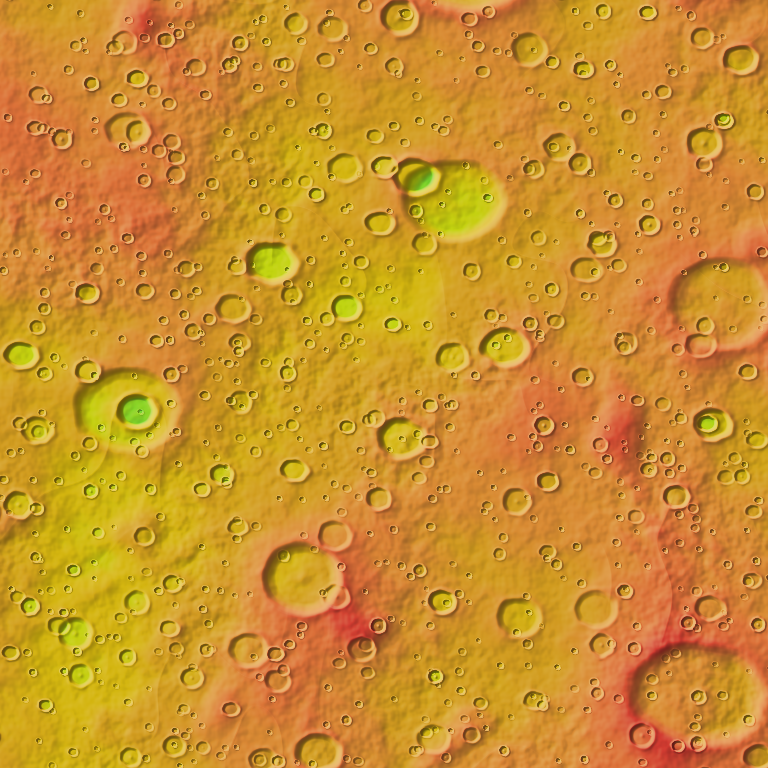
Write a Shadertoy shader that draws this texture.

```glsl
// Cratered planetary highland, coloured by elevation and shaded from the upper left.

// Integer hash: three random values from 0 to 1 per cell and seed
vec3 hash3(vec2 cell, float seed) {
    uvec3 v = uvec3(ivec3(vec3(cell, seed)) + 4096);
    v = v * 1664525u + 1013904223u;
    v.x += v.y * v.z; v.y += v.z * v.x; v.z += v.x * v.y;
    v ^= v >> 16u;
    v.x += v.y * v.z; v.y += v.z * v.x; v.z += v.x * v.y;
    return vec3(v >> 8u) / 16777216.0;
}

float corner(vec2 cell, vec2 offset, vec2 f) {
    return dot(hash3(cell + offset, 7.0).xy * 2.0 - 1.0, f - offset);
}

// Gradient noise, roughly -0.7 to 0.7
float noise(vec2 p) {
    vec2 cell = floor(p), f = fract(p);
    vec2 u = f * f * f * (f * (f * 6.0 - 15.0) + 10.0);
    return mix(mix(corner(cell, vec2(0, 0), f), corner(cell, vec2(1, 0), f), u.x),
               mix(corner(cell, vec2(0, 1), f), corner(cell, vec2(1, 1), f), u.x), u.y);
}

// One size class of craters: bowl, raised rim, soft apron, occasional central peak
float craters(vec2 p, float cells, float share, vec2 radii, float depth, float apron, float seed) {
    float height = 0.0;
    vec2 home = floor(p * cells);
    for (int j = -1; j <= 1; j++)
    for (int i = -1; i <= 1; i++) {
        vec2 id = home + vec2(i, j);
        vec3 place = hash3(id, seed), kind = hash3(id, seed + 50.0);
        if (kind.x > share) continue;
        vec2 d = p * cells - id - 0.15 - 0.7 * place.xy;
        d.x *= mix(0.78, 1.0, kind.y);
        float radius = mix(radii.x, radii.y, place.z * place.z);
        float q = length(d) / radius;
        q *= 1.0 + 0.13 * noise(d / radius * 1.6 + id * 3.7);
        float drop = depth * (0.5 + kind.z * kind.z);
        float rim = (q - 1.02) / 0.17;
        height += drop * (smoothstep(0.68, 1.0, q) - 1.0);
        height += 0.3 * drop * exp(-rim * rim);
        height += apron * smoothstep(0.85, 1.05, q) * (1.0 - smoothstep(1.0, 2.0, q));
        height += 0.3 * drop * step(0.6, kind.y) * exp(-q * q * 40.0);
    }
    return height;
}

float elevation(vec2 p) {
    // Broad uplands with a central and a lower left basin
    vec2 warp = 0.03 * vec2(noise(p * 8.0 + 3.0), noise(p * 8.0 + 31.0));
    vec2 w = p + warp;
    vec2 mid = w - vec2(0.46, 0.62), low = w - vec2(0.05, 0.12);
    float h = 0.68 - 0.23 * exp(-dot(mid, mid) * 7.0) - 0.26 * exp(-dot(low, low) * 16.0);
    h += 0.42 * noise(w * 3.1 + 11.0) + 0.24 * noise(w * 6.3 + 5.0);
    h += 0.35 * smoothstep(0.25, 0.6, noise(w * 8.0 + 60.0));

    // Rolling ground and fine roughness
    float rough = 0.7 + 0.9 * smoothstep(-0.2, 0.4, noise(p * 5.0 + 80.0));
    h += 0.11 * noise(w * 14.0 + 9.0);
    h += rough * (0.065 * noise(w * 33.0) + 0.04 * noise(p * 66.0) + 0.02 * noise(p * 125.0));

    // Winding wrinkle ridges
    float ridge = 1.0 - abs(noise(w * 7.0 + 42.0));
    h += 0.05 * pow(ridge, 20.0) * smoothstep(-0.1, 0.25, noise(p * 4.0 + 20.0));

    // Slanted fractures in the lower left
    vec2 along = vec2(0.86, 0.5);
    vec2 s = vec2(dot(w, along) * 4.0, dot(w, vec2(-along.y, along.x)) * 26.0);
    h += 0.13 * noise(s) * (1.0 - smoothstep(0.12, 0.42, length(p - vec2(0.08, 0.2))));

    // Craters from large basins down to pits
    h += craters(p, 3.0, 0.5, vec2(0.13, 0.25), 0.22, 0.12, 1.0);
    h += craters(p, 8.0, 0.5, vec2(0.13, 0.23), 0.19, 0.03, 2.0);
    h += craters(p, 15.0, 0.42, vec2(0.13, 0.25), 0.17, 0.02, 3.0);
    h += craters(p, 28.0, 0.33, vec2(0.13, 0.27), 0.12, 0.01, 4.0);
    h += craters(p, 50.0, 0.18, vec2(0.15, 0.27), 0.08, 0.0, 5.0);
    return h;
}

// Green lows through yellow and gold to red heights
vec3 elevationColor(float h) {
    vec3 c = mix(vec3(0.30, 0.84, 0.25), vec3(0.76, 0.83, 0.06), smoothstep(-0.08, 0.17, h));
    c = mix(c, vec3(0.83, 0.71, 0.06), smoothstep(0.17, 0.36, h));
    c = mix(c, vec3(0.82, 0.61, 0.12), smoothstep(0.36, 0.52, h));
    c = mix(c, vec3(0.85, 0.54, 0.20), smoothstep(0.52, 0.67, h));
    c = mix(c, vec3(0.86, 0.44, 0.22), smoothstep(0.67, 0.82, h));
    return mix(c, vec3(0.82, 0.23, 0.19), smoothstep(0.82, 1.08, h));
}

void mainImage(out vec4 fragColor, in vec2 fragCoord) {
    vec2 p = fragCoord / iResolution.y;
    float reach = 0.002;
    float h = elevation(p);
    vec2 slope = vec2(elevation(p + vec2(reach, 0)), elevation(p + vec2(0, reach))) - h;

    // Hillshade with soft limits
    float lit = dot(slope / reach, vec2(0.82, -0.57)) / 20.0;
    lit /= sqrt(1.0 + lit * lit);
    vec3 color = elevationColor(h);
    color = mix(color, vec3(0.97, 0.88, 0.62), 0.65 * max(lit, 0.0));
    color *= 1.0 + 0.55 * min(lit, 0.0);
    fragColor = vec4(color, 1.0);
}
```
